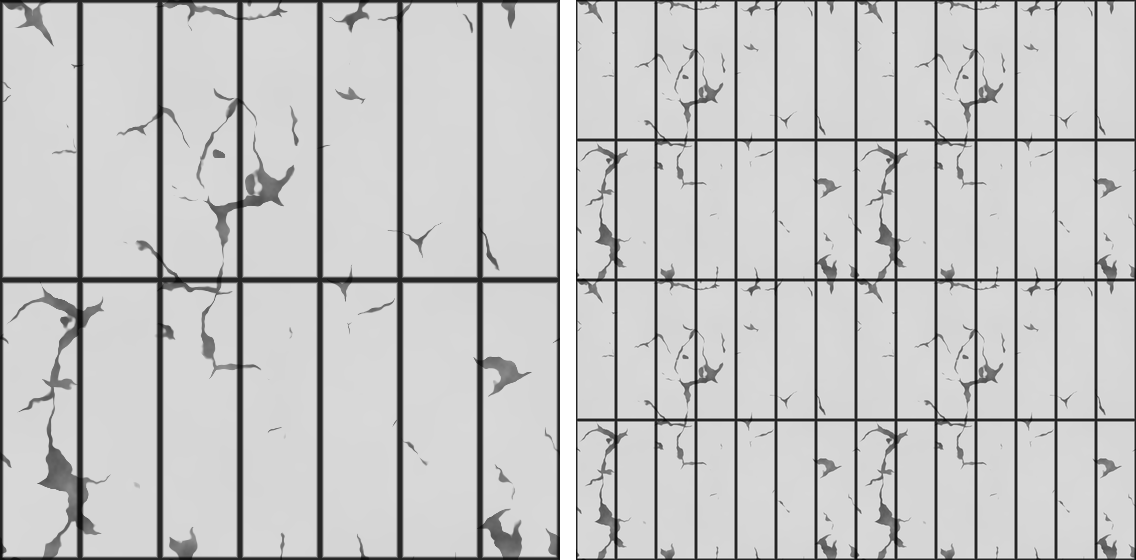
Left, the tile; right, the same tile 2 across and 2 down.
Give the GLSL for this texture, as a Shadertoy shader.

```glsl
// Pale upright tiles in a stacked grid with soft dark grout, crossed by broken cracks.
// Cracks are warped Voronoi borders whose width follows wrapping noise: they fade out,
// break into fragments, thicken at junctions and swell into a few chipped patches.

const vec2  TILES         = vec2(7.0, 2.0);   // repeats across and down
const float GROUT_CORE    = 0.0025;           // half width of solid grout
const float GROUT_FADE    = 0.0078;           // half width where grout ends
const vec3  TILE_COLOR    = vec3(0.843);
const vec3  GROUT_COLOR   = vec3(0.15);
const float MOTTLE        = 0.025;            // faint tone drift on the tiles
const float CRACK_CELLS   = 8.0;              // Voronoi cells across the canvas
const float CRACK_WARP    = 0.055;            // jaggedness of the crack path
const float PATCH_FREQ    = 9.0;              // scale of cracked areas
const float CRACK_LEVEL   = 0.565;            // higher leaves fewer cracks
const float CRACK_WIDTH   = 0.42;
const float CHIP_WIDTH    = 45.0;             // swelling of the strongest cracks
const float JUNCTION_GAIN = 1.3;              // extra width where cracks meet
const float CRACK_DARK    = 0.30;             // tile tone inside cracks, low and high
const float CRACK_LIGHT   = 0.72;

// Integer hash of a lattice point, two values in 0..1
vec2 hash2(vec2 cell, float seed) {
    uvec2 v = uvec2(cell) + uvec2(uint(seed) * 1619u, uint(seed) * 3167u);
    v = v * 1664525u + 1013904223u;
    v.x += v.y * 1664525u;
    v.y += v.x * 1664525u;
    v ^= v >> 16u;
    v.x += v.y * 1664525u;
    v.y += v.x * 1664525u;
    v ^= v >> 16u;
    return vec2(v & 65535u) / 65535.0;
}

// Value noise that wraps every "period" lattice cells
float noise(vec2 p, float period, float seed) {
    vec2 i = floor(p), f = p - i;
    vec2 u = f * f * f * (f * (f * 6.0 - 15.0) + 10.0);
    vec2 lo = mod(i, period), hi = mod(i + 1.0, period);
    float a = hash2(lo, seed).x;
    float b = hash2(vec2(hi.x, lo.y), seed).x;
    float c = hash2(vec2(lo.x, hi.y), seed).x;
    float d = hash2(hi, seed).x;
    return mix(mix(a, b, u.x), mix(c, d, u.x), u.y);
}

// Four octaves over the unit canvas, normalised to 0..1
float fbm(vec2 uv, float freq, float seed) {
    float sum = 0.0, amp = 0.5333;
    for (int i = 0; i < 4; i++) {
        sum += amp * noise(uv * freq, freq, seed + float(i));
        freq *= 2.0;
        amp *= 0.5;
    }
    return sum;
}

// Distances to the three nearest points of a wrapping jittered grid
vec3 nearestThree(vec2 p, float period) {
    vec2 base = floor(p);
    vec3 near = vec3(9.0);
    for (int y = -2; y <= 2; y++)
    for (int x = -2; x <= 2; x++) {
        vec2 cell = base + vec2(x, y);
        float d = length(cell + hash2(mod(cell, period), 40.0) - p);
        if (d < near.x)      near = vec3(d, near.xy);
        else if (d < near.y) near = vec3(near.x, d, near.y);
        else                 near.z = min(near.z, d);
    }
    return near;
}

// Crack coverage, 0..1
float crackMask(vec2 uv, float pixel) {
    vec2 warp = vec2(fbm(uv, 14.0, 1.0), fbm(uv, 14.0, 11.0)) - 0.5;
    vec3 near = nearestThree((uv + CRACK_WARP * warp) * CRACK_CELLS, CRACK_CELLS);
    float border = near.y - near.x;
    float junction = exp(-10.0 * (near.z - near.x));

    float strength = max(fbm(uv, PATCH_FREQ, 21.0) - CRACK_LEVEL, 0.0);
    float width = CRACK_WIDTH * strength * (1.0 + JUNCTION_GAIN * junction)
                + CHIP_WIDTH * pow(strength, 4.0);
    float aa = 1.5 * pixel * CRACK_CELLS;
    return smoothstep(-aa, aa, width - border) * smoothstep(0.0, 0.015, strength);
}

// Grout coverage, 0..1, centred on the tile borders
float groutMask(vec2 uv, float pixel) {
    vec2 toLine = (0.5 - abs(fract(uv * TILES) - 0.5)) / TILES;
    float fade = max(GROUT_FADE, GROUT_CORE + pixel);
    vec2 line = 1.0 - smoothstep(vec2(GROUT_CORE), vec2(fade), toLine);
    return max(line.x, line.y);
}

void mainImage(out vec4 fragColor, in vec2 fragCoord) {
    vec2 uv = fragCoord / iResolution.xy;
    float pixel = 1.0 / min(iResolution.x, iResolution.y);

    // Tile face and grout
    vec3 color = TILE_COLOR + MOTTLE * (fbm(uv, 6.0, 51.0) - 0.5);
    color = mix(color, GROUT_COLOR, groutMask(uv, pixel));

    // Cracks darken both
    float tone = mix(CRACK_DARK, CRACK_LIGHT, fbm(uv, 24.0, 61.0));
    color *= mix(1.0, tone, crackMask(uv, pixel));

    fragColor = vec4(color, 1.0);
}
```
